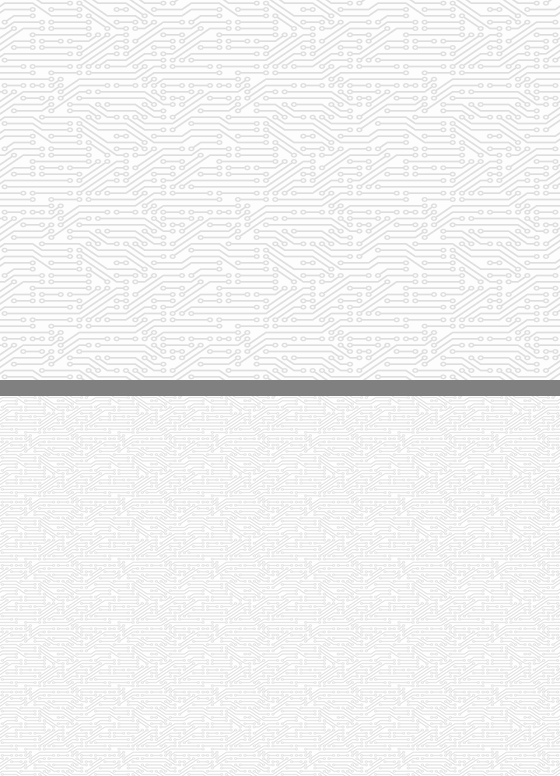
Top, the tile; bottom, the same tile 2 across and 2 down.
Give the GLSL for this pattern, as a WebGL 1 fragment shader.

```glsl
precision highp float;
uniform vec2 u_resolution;

const float GRID = 20.0;            // nodes per tile, each way
const float CUT = 9.0;              // marks a node with no outgoing trace
const vec2 CELL = vec2(1.471, 1.0); // node spacing, in row heights

float hash(vec2 p) {
  vec3 q = fract(p.xyx * 0.1031);
  q += dot(q, q.yzx + 33.33);
  return fract((q.x + q.y) * q.z);
}

// Rise wanted by the trace leaving a node to the right: -1, 0, 1 or CUT
float wantedRise(vec2 node) {
  node = floor(mod(node + 0.5, GRID));
  // Strips of five columns, staggered into chevrons
  float stagger = floor(abs(mod(node.y, 10.0) - 5.0) * 0.5);
  float x = floor(mod(node.x + stagger + 0.5, GRID));
  float strip = floor((x + 0.5) / 5.0);
  float column = x - strip * 5.0;
  float band = floor((mod(node.y + 3.0 * strip, GRID) + 0.5) / 5.0);
  vec2 block = vec2(strip, band);

  // Breaks gather at the end of each strip
  float breakChance = column > 3.5 ? 0.4 : 0.06;
  if (hash(node + 41.0) < breakChance) return CUT;

  // Each block bends its traces together over its first columns
  float bendLength = floor(hash(block + 7.0) * 4.0);
  float side = hash(block + 23.0) < 0.5 ? -1.0 : 1.0;
  return column < bendLength - 0.5 ? side : 0.0;
}

bool rises(vec2 node, float rise) {
  return abs(wantedRise(node) - rise) < 0.5;
}

// Rise after dropping traces that would cross or merge
float traceRise(vec2 node) {
  float rise = wantedRise(node);
  if (rise > 0.5) return rise;
  bool blocked = rises(node - vec2(0.0, 1.0), 1.0);
  if (rise < -0.5) blocked = blocked || rises(node - vec2(0.0, 2.0), 1.0);
  else blocked = blocked || rises(node + vec2(0.0, 1.0), -1.0);
  return blocked ? CUT : rise;
}

float segmentDistance(vec2 p, vec2 a, vec2 b) {
  vec2 ab = b - a;
  float t = clamp(dot(p - a, ab) / dot(ab, ab), 0.0, 1.0);
  return length(p - a - ab * t);
}

// A node is a trace end when exactly one side is connected
bool isTraceEnd(vec2 node) {
  bool leaving = traceRise(node) < 1.5;
  bool arriving = false;
  for (int i = -1; i <= 1; i++) {
    float rise = float(i);
    float incoming = traceRise(node - vec2(1.0, rise));
    arriving = arriving || abs(incoming - rise) < 0.5;
  }
  return leaving != arriving;
}

void main() {
  // Three tiles across and down, nodes at cell centres
  vec2 p = gl_FragCoord.xy / u_resolution * 3.0 * GRID - 0.5;
  float pixel = 3.0 * GRID / u_resolution.y;

  // Traces
  float trace = 10.0;
  vec2 corner = floor(p);
  for (int i = -1; i <= 2; i++) {
    vec2 node = corner + vec2(0.0, float(i));
    float rise = traceRise(node);
    if (rise < 1.5) {
      vec2 target = node + vec2(1.0, rise);
      trace = min(trace, segmentDistance(p * CELL, node * CELL, target * CELL));
    }
  }
  float ink = clamp(0.5 - (trace - 0.135) / pixel, 0.0, 1.0);

  // Oval ring pads on the trace ends
  vec2 nearest = floor(p + 0.5);
  if (isTraceEnd(nearest)) {
    float pad = length((p - nearest) * CELL * vec2(0.78, 1.0));
    ink = max(ink, clamp(0.5 - (pad - 0.38) / pixel, 0.0, 1.0));
    ink *= clamp(0.5 + (pad - 0.17) / pixel, 0.0, 1.0);
  }

  gl_FragColor = vec4(vec3(mix(0.994, 0.87, ink)), 1.0);
}
```
